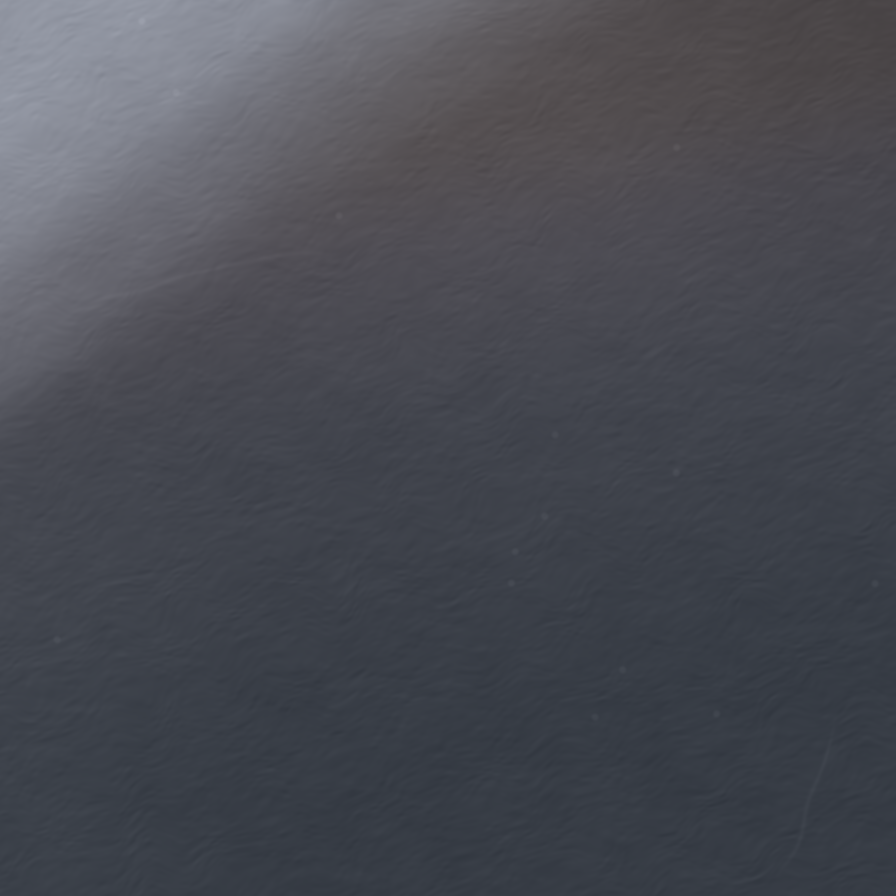
Write a three.js fragment shader that draws this texture.

```glsl
// Dark slate sheet of fine fibrous paper or hide, lit by a soft sheen at the upper left.
// Smooth tone ramps set the light; embossed, stretched value noise gives the grain,
// with slow mottling, faint creases and a few pale specks on top.
varying vec2 vUv;

const vec3 SHADOW = vec3(0.215, 0.236, 0.270);
const vec3 SLATE  = vec3(0.262, 0.272, 0.305);
const vec3 MAUVE  = vec3(0.318, 0.308, 0.335);
const vec3 UMBER  = vec3(0.332, 0.311, 0.318);
const vec3 SHEEN  = vec3(0.570, 0.588, 0.635);

const float RAMP_SLOPE = 0.17;               // tilt of the dark tone bands
const float SHEEN_SLOPE = 0.72;              // tilt of the sheen's edge
const float SHEEN_BASE = 0.64;               // height of that edge at the left
const vec2 GRAIN_FREQ = vec2(62.0, 125.0);   // along and across the fibres
const float GRAIN_TILT = 0.35;               // fibre direction in radians
const float GRAIN_DEPTH = 0.034;
const float CREASE_WIDTH = 0.0028;
const float SPECK_CELLS = 22.0;

float hash(vec2 p) {
  return fract(sin(dot(p, vec2(127.1, 311.7))) * 43758.5453);
}

float noise(vec2 p) {
  vec2 i = floor(p);
  vec2 f = fract(p);
  f = f * f * (3.0 - 2.0 * f);
  float low = mix(hash(i), hash(i + vec2(1.0, 0.0)), f.x);
  float high = mix(hash(i + vec2(0.0, 1.0)), hash(i + vec2(1.0, 1.0)), f.x);
  return mix(low, high, f.y);
}

float fbm(vec2 p) {
  float sum = 0.0;
  float amp = 0.5;
  for (int i = 0; i < 4; i++) {
    sum += amp * noise(p);
    p = mat2(1.6, 1.2, -1.2, 1.6) * p + 7.3;
    amp *= 0.5;
  }
  return sum;
}

vec2 rotate(vec2 p, float a) {
  float c = cos(a);
  float s = sin(a);
  return vec2(c * p.x + s * p.y, c * p.y - s * p.x);
}

// Fibre height: bent, stretched noise in two sizes
float fibreHeight(vec2 p) {
  vec2 bend = vec2(noise(p * 24.0), noise(p * 24.0 + 31.0)) - 0.5;
  vec2 q = rotate(p + bend * 0.02, GRAIN_TILT);
  return 0.62 * noise(q * GRAIN_FREQ) + 0.38 * noise(q * GRAIN_FREQ * 1.8 + 17.0);
}

// Thin line from a to b, bowed sideways and faded at both ends
float crease(vec2 p, vec2 a, vec2 b, float bow) {
  vec2 dir = b - a;
  float t = dot(p - a, dir) / dot(dir, dir);
  vec2 side = normalize(vec2(-dir.y, dir.x));
  float wobble = 0.012 * (noise(p * 18.0) - 0.5);
  float d = dot(p - a, side) - bow * 4.0 * t * (1.0 - t) - wobble;
  float ends = smoothstep(0.0, 0.25, t) * (1.0 - smoothstep(0.7, 1.0, t));
  return ends * exp(-d * d / (CREASE_WIDTH * CREASE_WIDTH));
}

// Rare soft pale dots, one candidate per cell
float specks(vec2 p) {
  vec2 cell = floor(p * SPECK_CELLS);
  vec2 centre = 0.25 + 0.5 * vec2(hash(cell + 3.0), hash(cell + 9.0));
  float d = length(fract(p * SPECK_CELLS) - centre);
  return step(0.965, hash(cell)) * (1.0 - smoothstep(0.03, 0.13, d));
}

// Broad light: shadow to mauve upward, umber at right, sheen at upper left
vec3 lightField(vec2 p) {
  float drift = fbm(p * 3.0) - 0.47;
  float height = p.y - RAMP_SLOPE * p.x + 0.06 * drift;
  vec3 tone = mix(SHADOW, SLATE, smoothstep(0.05, 0.55, height));
  tone = mix(tone, MAUVE, smoothstep(0.42, 0.72, height));
  float warm = smoothstep(0.62, 0.78, height) * smoothstep(0.15, 0.5, p.x);
  tone = mix(tone, UMBER, warm);
  tone *= 1.0 - 0.13 * smoothstep(0.45, 0.0, length(p - vec2(1.0, 1.0)));
  tone += 0.018 * (1.0 - smoothstep(0.0, 0.35, p.x)) * (1.0 - smoothstep(0.3, 0.7, p.y));

  vec2 along = rotate(p, atan(SHEEN_SLOPE));
  float streak = fbm(along * vec2(2.5, 13.0)) - 0.47;
  float rise = p.y - SHEEN_BASE - SHEEN_SLOPE * p.x + 0.09 * streak;
  return mix(tone, SHEEN, smoothstep(-0.2, 0.26, rise));
}

void main() {
  vec3 color = lightField(vUv);

  // Grain lit from the upper left, stronger where the sheet is brighter
  vec2 toLight = vec2(-0.0016, 0.0032);
  float relief = fibreHeight(vUv) - fibreHeight(vUv + toLight);
  float mottle = fbm(vUv * vec2(26.0, 38.0)) - 0.47;
  float gain = 0.65 + 1.3 * color.g;
  color += gain * (GRAIN_DEPTH * relief + 0.022 * mottle);

  // Creases and specks
  float lines = crease(vUv, vec2(0.04, 0.63), vec2(0.40, 0.72), 0.018);
  lines += crease(vUv, vec2(0.86, 0.01), vec2(0.94, 0.21), -0.008);
  color += vec3(0.022) * lines + vec3(0.035) * specks(vUv);

  gl_FragColor = vec4(color, 1.0);
}
```
